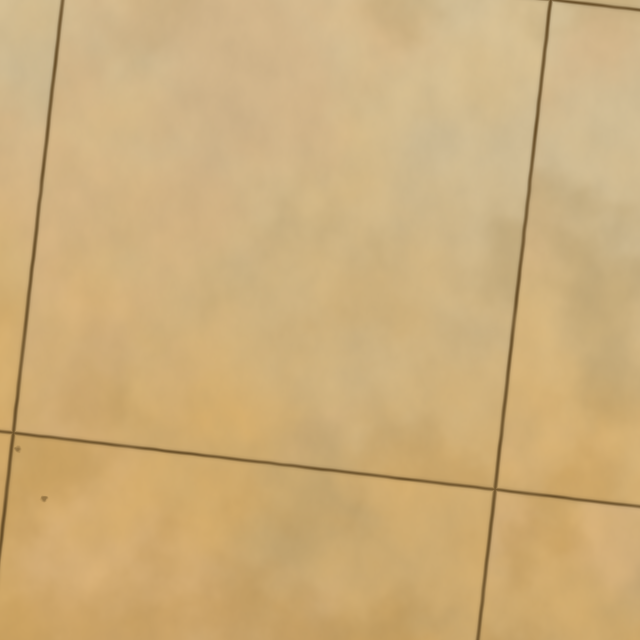
Give the GLSL for this texture, as a WebGL 2 fragment shader.

```glsl
#version 300 es
precision highp float;

uniform vec2 u_resolution;
out vec4 fragColor;

// Tile lattice: one crossing and the two edge vectors
const vec2 CROSSING = vec2(0.0208, 0.3235);
const vec2 EDGE_U = vec2(0.7526, -0.0885);
const vec2 EDGE_V = vec2(0.0870, 0.7656);

// Joints: half widths of the steep and the shallow ones
const vec2 JOINT_HALF_WIDTH = vec2(0.0025, 0.0021);
const float JOINT_SOFTNESS = 0.0024;
const float JOINT_WAVER = 0.0008;
const float JOINT_SHADE_WIDTH = 0.009;

// Stone
const vec3 PALE = vec3(0.825, 0.745, 0.585);
const vec3 GOLD = vec3(0.815, 0.660, 0.410);
const vec3 ROSE = vec3(0.840, 0.695, 0.515);
const vec3 OLIVE = vec3(0.720, 0.620, 0.430);
const vec3 OCHRE = vec3(0.730, 0.570, 0.320);
const vec3 GROUT = vec3(0.400, 0.300, 0.150);
const float CLOUD_SCALE = 4.6;
const float TILE_VARIATION = 0.14;
const float GRAIN_STRENGTH = 0.032;

// Specks
const float SPECK_GRID = 11.0;
const float SPECK_CHANCE = 0.13;
const float SPECK_TOP = 0.32;
const float SPECK_RADIUS = 0.0038;

float hash(vec2 p) {
    vec3 q = fract(p.xyx * 0.1031);
    q += dot(q, q.yzx + 33.33);
    return fract((q.x + q.y) * q.z);
}

float valueNoise(vec2 p) {
    vec2 i = floor(p), f = fract(p);
    f = f * f * (3.0 - 2.0 * f);
    float low = mix(hash(i), hash(i + vec2(1, 0)), f.x);
    float high = mix(hash(i + vec2(0, 1)), hash(i + vec2(1, 1)), f.x);
    return mix(low, high, f.y);
}

float fbm(vec2 p) {
    const mat2 turn = mat2(1.6, 1.2, -1.2, 1.6);
    float sum = 0.0, weight = 0.5;
    for (int i = 0; i < 5; i++) {
        sum += weight * valueNoise(p);
        p = turn * p + 7.3;
        weight *= 0.5;
    }
    return sum;
}

// Cloudy stone, shifted by a different amount on each tile
vec3 stoneColor(vec2 p, vec2 tile) {
    float variation = hash(tile + 21.0) - 0.5;
    vec2 q = p * CLOUD_SCALE + 17.0 * vec2(hash(tile + 5.0), hash(tile + 9.0)) + 40.0;
    float clouds = fbm(q) - 0.48;
    float warmth = 1.08 - 1.05 * p.y - 0.28 * (p.x - 0.45);
    warmth += 0.9 * clouds + TILE_VARIATION * variation;
    vec3 color = mix(PALE, GOLD, clamp(warmth, 0.0, 1.0));

    float rose = smoothstep(0.46, 0.72, fbm(q * 0.8 + 31.0));
    float olive = smoothstep(0.46, 0.74, fbm(q * 1.1 + 63.0));
    float ochre = smoothstep(0.42, 0.70, fbm(q * 1.4 + 95.0));
    color = mix(color, ROSE, 0.50 * rose);
    color = mix(color, OLIVE, 0.50 * olive * smoothstep(0.0, 0.9, p.x + 0.2));
    color = mix(color, OCHRE, 0.42 * ochre * smoothstep(0.75, 0.10, p.y));

    // Fine mottling, slightly drawn out along the vertical
    float grain = fbm(p * vec2(27.0, 19.0) + 11.0) - 0.48;
    return color * (1.0 + GRAIN_STRENGTH * 2.0 * grain + 0.10 * clouds);
}

// Coverage of the few dark pits, kept to the lower tiles
float speckMask(vec2 p, float pixel) {
    vec2 cell = floor(p * SPECK_GRID);
    vec2 jitter = vec2(hash(cell + 13.0), hash(cell + 47.0));
    vec2 center = (cell + 0.2 + 0.6 * jitter) / SPECK_GRID;
    float size = SPECK_RADIUS * mix(0.4, 1.0, hash(cell + 71.0));
    float wobble = 0.003 * (valueNoise(p * 260.0) - 0.5);
    float d = length((p - center) * vec2(1.0, 1.2)) + wobble - size;
    float present = step(hash(cell + 101.0), SPECK_CHANCE) * step(center.y, SPECK_TOP);
    return present * (1.0 - smoothstep(-pixel, pixel + 0.003, d));
}

void main() {
    vec2 p = gl_FragCoord.xy / u_resolution;
    float pixel = 1.0 / min(u_resolution.x, u_resolution.y);

    // Lattice coordinates and distance to the joints of each direction
    vec2 lattice = inverse(mat2(EDGE_U, EDGE_V)) * (p - CROSSING);
    vec2 tile = floor(lattice);
    vec2 offset = (lattice - round(lattice)) * vec2(length(EDGE_U), length(EDGE_V));
    vec2 d = abs(offset + JOINT_WAVER * (valueNoise(p * 50.0) - 0.5));

    vec3 color = stoneColor(p, tile);
    color = mix(color, GROUT, 0.55 * speckMask(p, pixel));

    // Soft shade beside the joint, then the joint itself
    color *= 1.0 - 0.08 * (1.0 - smoothstep(0.0, JOINT_SHADE_WIDTH, min(d.x, d.y)));
    float soft = max(JOINT_SOFTNESS, pixel);
    vec2 joint = 1.0 - smoothstep(JOINT_HALF_WIDTH - soft, JOINT_HALF_WIDTH + soft, d);
    float wear = 0.78 + 0.22 * valueNoise(p * 30.0 + 3.0);
    color = mix(color, GROUT, max(joint.x, joint.y) * wear);

    fragColor = vec4(color, 1.0);
}
```
